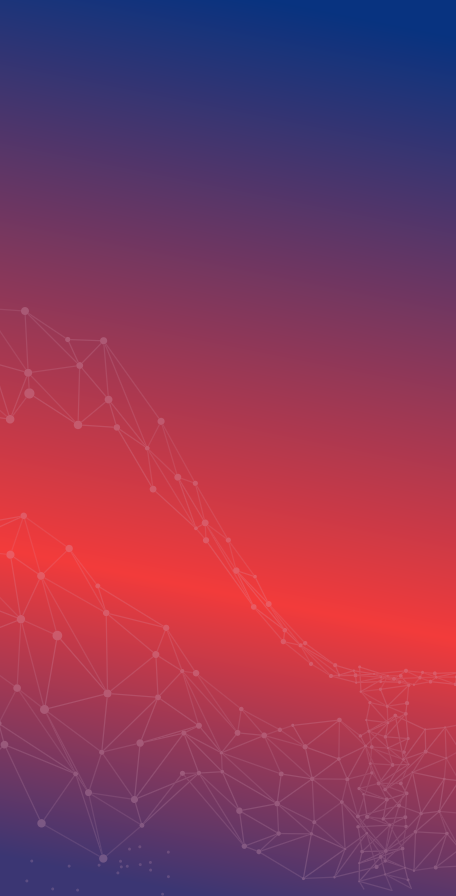
A WebGL 1 fragment shader for this background:

```glsl
precision highp float;
// A tilted gradient, blue to red to indigo, under faint meshes of linked dots.
// Each mesh is a jittered grid bent between two curves: a falling strand,
// a broad sheet below it and a narrow column at the right.
uniform vec2 u_resolution;

// Lengths are in canvas heights.
const vec3 BLUE = vec3(0.03, 0.20, 0.50);
const vec3 RED = vec3(0.95, 0.23, 0.23);
const vec3 INDIGO = vec3(0.23, 0.21, 0.45);
const vec3 INK = vec3(0.85, 0.65, 0.74);
const float TILT = 0.20;
const float BLUE_AT = -0.06;
const float RED_AT = 0.612;
const float INDIGO_AT = 0.955;
const float LINE_ALPHA = 0.21;
const float DOT_ALPHA = 0.30;
const float LINE_HALF_WIDTH = 0.0007;
const float DOT_RADIUS = 0.0060;
const float JITTER = 0.75;
const float REACH = 0.15;
const int STRAND = 0;
const int SHEET = 1;
const int COLUMN = 2;
const int MAX_STEPS = 20;
const int MAX_ROWS = 5;

vec2 hash2(vec2 p) {
  vec3 q = fract(vec3(p.xyx) * vec3(0.1031, 0.1030, 0.0973));
  q += dot(q, q.yzx + 33.33);
  return fract((q.xx + q.yz) * q.zy);
}

float segmentDistance(vec2 p, vec2 a, vec2 b) {
  vec2 pa = p - a, ba = b - a;
  return length(pa - ba * clamp(dot(pa, ba) / max(dot(ba, ba), 1e-6), 0.0, 1.0));
}

float coverage(float distanceToEdge) {
  return clamp(0.5 - distanceToEdge * u_resolution.y, 0.0, 1.0);
}

// Parts become finer towards the right.
float taper(float x) {
  return mix(1.0, 0.4, clamp(x / 0.4, 0.0, 1.0));
}

vec3 background(vec2 p) {
  float t = 1.0 - p.y - TILT * p.x;
  vec3 upper = mix(BLUE, RED, clamp((t - BLUE_AT) / (RED_AT - BLUE_AT), 0.0, 1.0));
  return mix(upper, INDIGO, clamp((t - RED_AT) / (INDIGO_AT - RED_AT), 0.0, 1.0));
}

// Bends a jittered grid cell into the outline of the chosen mesh.
vec2 node(vec2 cell, vec2 cells, int kind) {
  vec2 random = hash2(cell + 37.0 * float(kind) + 5.0);
  vec2 g = (cell + JITTER * (random - 0.5)) / cells;
  if (kind == COLUMN) {
    return vec2(0.43 + 0.045 * (g.y - 0.5), mix(0.25, 0.02, g.x));
  }
  float x = -0.05 + 0.6 * g.x * (1.6 - 0.6 * g.x);
  float top, bottom;
  if (kind == STRAND) {
    top = 0.25 + 0.39 * (1.0 - smoothstep(0.06, 0.40, x));
    bottom = top - 0.012 - 0.08 * (1.0 - smoothstep(0.08, 0.40, x));
  } else {
    float gap = (x - 0.21) / 0.03;
    top = 0.19 + 0.245 * (1.0 - smoothstep(-0.02, 0.34, x));
    bottom = 0.06 + 0.07 * exp(-gap * gap)
           + 0.09 * (1.0 - smoothstep(0.0, 0.08, x))
           - 0.03 * smoothstep(0.25, 0.32, x);
  }
  return vec2(x, mix(top, bottom, g.y));
}

// Opacity of the links and dots of one mesh.
float mesh(vec2 p, vec2 cells, int kind) {
  float ink = 0.0;
  for (int i = 0; i <= MAX_STEPS; i++) {
    if (float(i) > cells.x) break;
    for (int j = 0; j <= MAX_ROWS; j++) {
      if (float(j) > cells.y) break;
      vec2 cell = vec2(float(i), float(j));
      vec2 a = node(cell, cells, kind);
      vec2 away = abs(p - a);
      if (max(away.x, away.y) > REACH) continue;
      vec2 random = hash2(cell + 91.0);
      vec2 ahead = node(cell + vec2(1.0, 0.0), cells, kind);
      float d = segmentDistance(p, a, ahead);
      if (float(j) < cells.y) {
        vec2 below = node(cell + vec2(0.0, 1.0), cells, kind);
        vec2 across = node(cell + vec2(1.0, 1.0), cells, kind);
        d = min(d, segmentDistance(p, a, below));
        d = min(d, random.x < 0.5 ? segmentDistance(p, a, across)
                                  : segmentDistance(p, ahead, below));
      }
      float radius = DOT_RADIUS * taper(a.x) * mix(0.5, 1.0, random.y);
      float line = LINE_ALPHA * mix(0.65, 1.0, random.x) * coverage(d - LINE_HALF_WIDTH);
      ink = max(ink, max(line, DOT_ALPHA * coverage(length(p - a) - radius)));
    }
  }
  return ink;
}

// Loose dots along the lower left.
float specks(vec2 p) {
  float ink = 0.0;
  for (int i = 0; i < 18; i++) {
    vec2 centre = hash2(vec2(float(i), 17.0)) * vec2(0.19, 0.055);
    ink = max(ink, coverage(length(p - centre) - 0.0016));
  }
  return ink * LINE_ALPHA;
}

void main() {
  vec2 p = gl_FragCoord.xy / u_resolution.y;
  float ink = max(mesh(p, vec2(20.0, 2.0), STRAND), mesh(p, vec2(16.0, 5.0), SHEET));
  ink = max(ink, max(mesh(p, vec2(13.0, 2.0), COLUMN), specks(p)));
  gl_FragColor = vec4(mix(background(p), INK, ink), 1.0);
}
```
